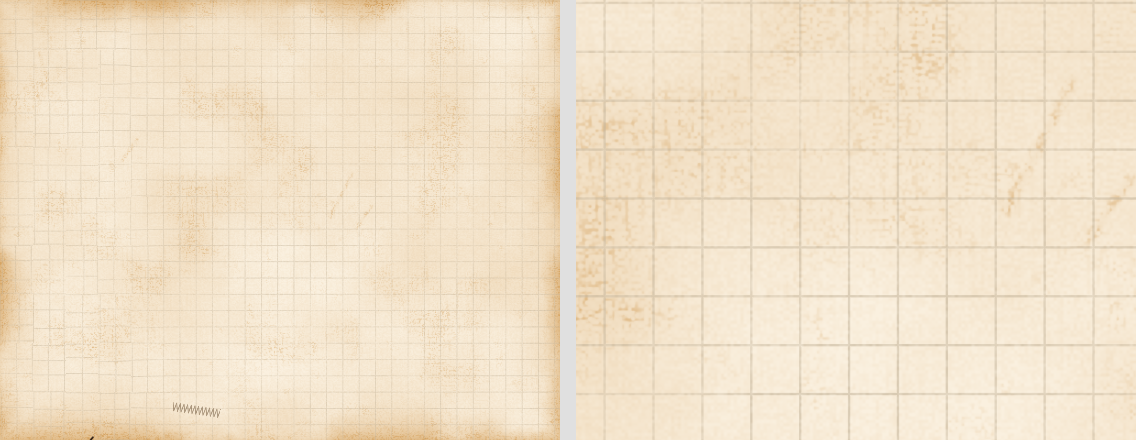
Left, the full canvas; right, a detail of the centre.
A Shadertoy shader for this texture:

```glsl
// Aged graph paper: a fine square grid, 27 cells high, over cream stock.
// One wear value, summed from noise clouds, fibrous stains, scratches and
// scorched edges, tints the paper; the grid slips out of line at the left.

float hash(vec2 p) {
    return fract(sin(dot(p, vec2(127.1, 311.7))) * 43758.5453);
}

float noise(vec2 p) {
    vec2 i = floor(p), f = fract(p);
    f = f * f * (3.0 - 2.0 * f);
    return mix(mix(hash(i), hash(i + vec2(1, 0)), f.x),
               mix(hash(i + vec2(0, 1)), hash(i + vec2(1, 1)), f.x), f.y);
}

float fbm(vec2 p) {
    float sum = 0.0, amp = 0.5;
    for (int i = 0; i < 5; i++) {
        sum += amp * noise(p);
        p = p * 2.03 + 17.3;
        amp *= 0.5;
    }
    return sum;
}

float segment(vec2 p, vec2 a, vec2 b) {
    vec2 ab = b - a;
    return length(p - a - ab * clamp(dot(p - a, ab) / dot(ab, ab), 0.0, 1.0));
}

// Box-filtered coverage of a stroke at distance d from its centre
float stroke(float d, float halfWidth, float px) {
    return clamp((min(d + 0.5 * px, halfWidth) - max(d - 0.5 * px, -halfWidth)) / px, 0.0, 1.0);
}

// Ruled lines, broken into slightly shifted pieces towards the left side
float grid(vec2 p, float px) {
    vec2 g = vec2(p.x, 1.0 - p.y) * 27.0 - vec2(0.04, 0.06);
    vec2 line = floor(g + 0.5);
    vec2 piece = floor(g.yx / vec2(3.0, 2.0));
    float slip = 0.28 * (1.0 - smoothstep(0.2, 0.42, p.x));
    vec2 shift = slip * (vec2(hash(vec2(line.x, piece.x)),
                              hash(vec2(piece.y, line.y + 50.0))) - 0.5);
    vec2 d = abs(g - line - shift) / 27.0;
    return max(stroke(d.x, 0.0009, px), stroke(d.y, 0.0009, px));
}

// Dense zigzag stitch, slightly tilted
float stitch(vec2 p, float px) {
    vec2 q = p - vec2(0.392, 0.076);
    q = vec2(q.x * 0.989 - q.y * 0.148, q.x * 0.148 + q.y * 0.989);
    float wave = abs(fract(q.x / 0.0084) - 0.5) * 4.0 - 1.0;
    float inside = step(0.0, q.x) * step(q.x, 0.109);
    float thread = stroke(abs(q.y - 0.009 * wave) / 4.4, 0.0007, px);
    return inside * thread * (1.0 - smoothstep(0.009, 0.009 + px, abs(q.y)));
}

void mainImage(out vec4 fragColor, in vec2 fragCoord) {
    vec2 p = fragCoord / iResolution.y;
    float px = 1.0 / iResolution.y;
    float width = iResolution.x / iResolution.y;

    // Broad clouds, warmer at the left
    float wear = 0.055 + 0.42 * (fbm(p * 5.0 + 3.0) - 0.49);
    wear += 0.06 * (1.0 - smoothstep(0.25, 0.65, p.x));

    // Woven fibres and fine grain
    float fibre = max(noise(p * vec2(380.0, 45.0)), noise(p * vec2(60.0, 380.0)));
    float grain = noise(p * 400.0);
    float speck = smoothstep(0.5, 0.95, 0.45 * fibre + 0.55 * grain);
    wear += 0.11 * (grain - 0.5) + 0.05 * (fibre - 0.6);

    // Small scattered stains that show through the fibres
    float stain = smoothstep(0.5, 0.78, fbm(p * 9.0 + 31.0));
    wear += stain * (0.07 + 0.36 * speck);
    wear += 0.3 * speck * smoothstep(0.62, 0.85, fbm(p * 28.0 + 9.0));

    // Scratches: start and end of each
    vec4 scratches[5] = vec4[5](
        vec4(0.091, 0.879, 0.106, 0.818), vec4(0.311, 0.682, 0.277, 0.634),
        vec4(0.801, 0.606, 0.750, 0.507), vec4(0.844, 0.531, 0.815, 0.487),
        vec4(1.200, 0.960, 1.222, 0.892));
    for (int i = 0; i < 5; i++) {
        float d = segment(p, scratches[i].xy, scratches[i].zw);
        wear += (0.08 + 0.4 * speck) * (1.0 - smoothstep(0.0, 0.007, d));
    }

    // Soft, patchy scorching along the edges, deepest at the top left
    vec2 side = min(p, vec2(width, 1.0) - p);
    float edge = min(side.x, side.y);
    float patchy = smoothstep(0.3, 0.68, fbm(p * 6.0 + 71.0));
    float top = smoothstep(0.9, 1.0, p.y) * smoothstep(0.1, 0.25, p.x)
              * (1.0 - smoothstep(0.4, 0.75, p.x));
    float depth = 0.012 + 0.022 * patchy + 0.018 * top;
    float burn = exp(-edge / depth);
    wear += burn * (0.22 + 0.55 * patchy + 0.2 * top) * (0.85 + 0.4 * speck);
    wear += 0.06 * (1.0 - smoothstep(0.0, 0.1, edge));

    // Paper tint, then the ink on top
    vec3 col = vec3(0.97, 0.92, 0.84) - clamp(wear, -0.08, 1.1) * vec3(0.12, 0.25, 0.41);
    float fade = 0.2 + 0.35 * noise(p * 14.0) + 0.25 * (grain - 0.5);
    col = mix(col, vec3(0.77, 0.71, 0.61), fade * grid(p, px));
    col = mix(col, vec3(0.40, 0.30, 0.19), 0.8 * stitch(p, px));
    float nick = stroke(segment(p, vec2(0.206, 0.0), vec2(0.211, 0.006)), 0.002, px);
    col = mix(col, vec3(0.22, 0.15, 0.10), nick);

    fragColor = vec4(col, 1.0);
}
```
